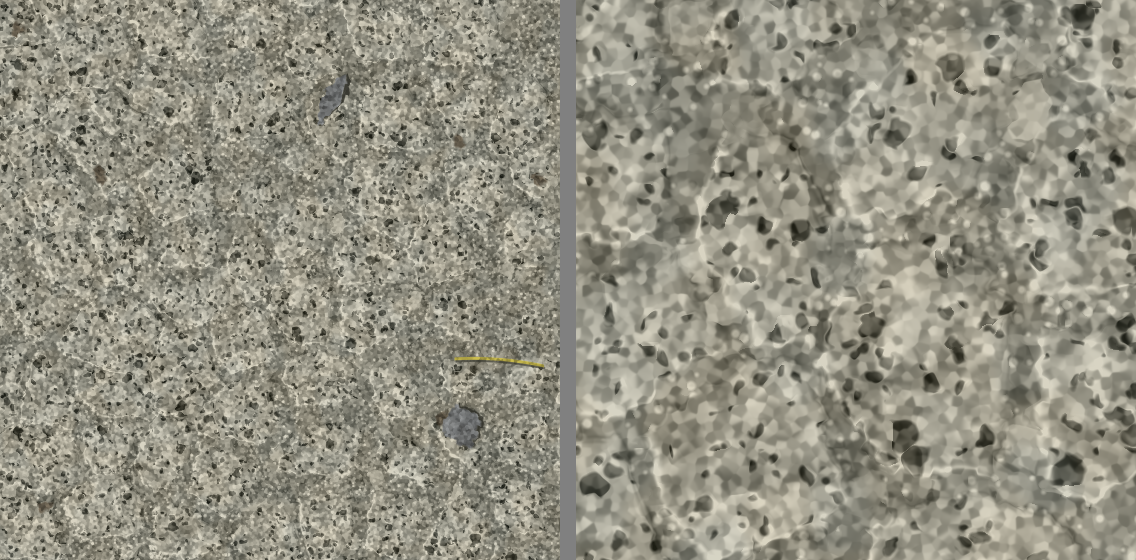
Left: the whole. Right: its middle third, enlarged.
This texture is drawn by a WebGL 1 fragment shader. Its source:

```glsl
precision highp float;
uniform vec2 u_resolution;

const vec3 SHADOW = vec3(0.24, 0.24, 0.20);
const vec3 PALE = vec3(0.77, 0.755, 0.69);
const vec3 SLATE = vec3(0.40, 0.41, 0.42);
const vec3 SOIL = vec3(0.30, 0.26, 0.20);
const vec3 STRAW = vec3(0.70, 0.65, 0.27);

vec3 hash3(vec2 p) {
  vec3 q = fract(p.xyx * vec3(0.1031, 0.1030, 0.0973));
  q += dot(q, q.yxz + 33.33);
  return fract((q.xxy + q.yzz) * q.zyx);
}

// Cellular noise: nearest distance, second distance, random id
vec3 cells(vec2 p) {
  vec2 base = floor(p);
  vec3 best = vec3(9.0, 9.0, 0.0);
  for (int i = 0; i < 9; i++) {
    vec2 cell = base + vec2(mod(float(i), 3.0), floor((float(i) + 0.5) / 3.0)) - 1.0;
    vec3 h = hash3(cell + 40.0);
    float d = length(cell + 0.1 + 0.8 * h.xy - p);
    if (d < best.x) best = vec3(d, best.x, h.z);
    else best.y = min(best.y, d);
  }
  return best;
}

// Soft cellular mottling, centred on zero
float mottle(vec2 p) {
  vec2 base = floor(p);
  vec2 sum = vec2(0.0);
  for (int i = 0; i < 9; i++) {
    vec2 cell = base + vec2(mod(float(i), 3.0), floor((float(i) + 0.5) / 3.0)) - 1.0;
    vec3 h = hash3(cell + 90.0);
    vec2 d = cell + h.xy - p;
    sum += exp(-7.0 * dot(d, d)) * vec2(h.z - 0.5, 1.0);
  }
  return sum.x / sum.y;
}

float waves(vec2 p) {
  return (sin(p.x + 1.7 * sin(p.y * 0.8)) + sin(p.y * 1.3 - p.x * 0.6 + 2.0)
        + 0.6 * sin(p.x * 2.3 + p.y * 1.9 + 1.0)) / 2.6;
}

// Worn slab height: 1 on the slabs, 0 in the gritty channels
float slab(vec2 p) {
  vec3 c = cells(p * 8.0);
  float gap = 0.06 + 0.16 * waves(p * 8.0) + 0.14 * smoothstep(0.2, 0.5, p.x);
  return smoothstep(gap, gap + 0.07, c.y - c.x);
}

float pits(vec2 p, float scale, float share, float blur) {
  vec3 c = cells(p * scale);
  float radius = 0.13 + 0.25 * fract(c.z * 57.0);
  float soft = blur * scale;
  return step(1.0 - share, c.z) * (1.0 - smoothstep(radius - soft, radius + soft, c.x));
}

// Angular rounded lozenge
float blob(vec2 p, vec2 radii, float angle) {
  float s = sin(angle), c = cos(angle);
  vec2 q = mat2(c, -s, s, c) * p / radii;
  return 1.0 - smoothstep(0.9, 1.04, mix(length(q), abs(q.x) + abs(q.y) + 0.3 * q.y, 0.6));
}

float slates(vec2 p) {
  return max(blob(p - vec2(0.825, 0.245), vec2(0.036, 0.040), 0.3),
             blob(p - vec2(0.598, 0.828), vec2(0.020, 0.052), -0.5));
}

float twig(vec2 p, float width, float blur) {
  float s = (p.x - 0.81) / 0.163;
  float middle = 0.359 + 0.010 * s - 0.023 * s * s;
  float ends = smoothstep(0.0, 0.02, s) * (1.0 - smoothstep(0.98, 1.0, s));
  return ends * (1.0 - smoothstep(width - blur, width + blur, abs(p.y - middle)));
}

void main() {
  float side = min(u_resolution.x, u_resolution.y);
  vec2 p = gl_FragCoord.xy / side;
  float blur = max(0.0012, 0.7 / side);
  vec2 crinkle = vec2(mottle(p * 42.0), mottle(p * 42.0 + 17.0));
  vec2 rough = p + 0.008 * vec2(mottle(p * 110.0), mottle(p * 110.0 + 31.0));
  vec2 bent = rough + 0.010 * crinkle + 0.014 * vec2(waves(p.yx * 15.0), waves(p * 13.0 + 4.0));
  // Slabs lit from the lower left, with pale worn rims
  vec2 lift = vec2(0.0024, 0.0018);
  float height = slab(bent);
  float slope = slab(bent + lift) - slab(bent - lift);
  float fine = mottle(p * 195.0);
  float tone = mix(0.57, 0.73, height) + 0.24 * slope + 0.6 * height * (1.0 - height);
  tone += 0.60 * fine + mix(0.22, 0.38, height) * mottle(rough * 80.0) + 0.10 * mottle(p * 24.0);
  // Pits with a lit far lip
  float share = 0.46 + 0.14 * waves(p * 13.0 + 3.0);
  float small = pits(rough, 74.0, share, blur);
  float lip = pits(rough - 1.3 * lift, 74.0, share, blur);
  float large = pits(rough + 3.0, 42.0, 0.16, blur);
  tone += mix(0.3, 1.0, height) * (0.12 * lip - 0.60 * max(small, large));
  // Grit and angular pebbles in the channels
  tone += (1.0 - height) * (0.38 * pits(p + 5.0, 125.0, 0.36, blur) - 0.04);
  vec3 chip = cells(rough * 36.0 + 11.0);
  float pebble = smoothstep(0.10, 0.22, chip.y - chip.x) * step(0.82, chip.z) * (1.0 - height);
  tone = mix(tone, 0.38 + 0.55 * fract(chip.z * 83.0) + 0.35 * fine, 0.8 * pebble);
  vec3 color = mix(SHADOW, PALE, clamp(tone, -0.25, 1.15));
  color += vec3(0.020, 0.004, -0.014) * mottle(p * 30.0);
  // Soil spots and slate pieces
  vec3 spot = cells(bent * 9.0 + 2.0);
  float soil = step(0.95, spot.z) * (1.0 - smoothstep(0.07, 0.13, spot.x));
  color = mix(color, SOIL * (1.0 + 0.5 * fine), 0.75 * soil);
  vec2 jagged = rough + 0.5 * (bent - rough);
  float slate = slates(jagged);
  color = mix(color, SHADOW * 0.7, 0.8 * slates(jagged - vec2(0.006, 0.003)) * (1.0 - slate));
  color = mix(color, SLATE * (1.0 + 0.5 * fine + 0.5 * crinkle.x), 0.85 * slate);
  // Dry twig and its shadow
  color = mix(color, SHADOW, 0.7 * twig(p + vec2(-0.002, 0.004), 0.0025, blur));
  color = mix(color, STRAW * (1.0 + 0.4 * fine), twig(p, 0.0026, blur));
  gl_FragColor = vec4(color, 1.0);
}
```
